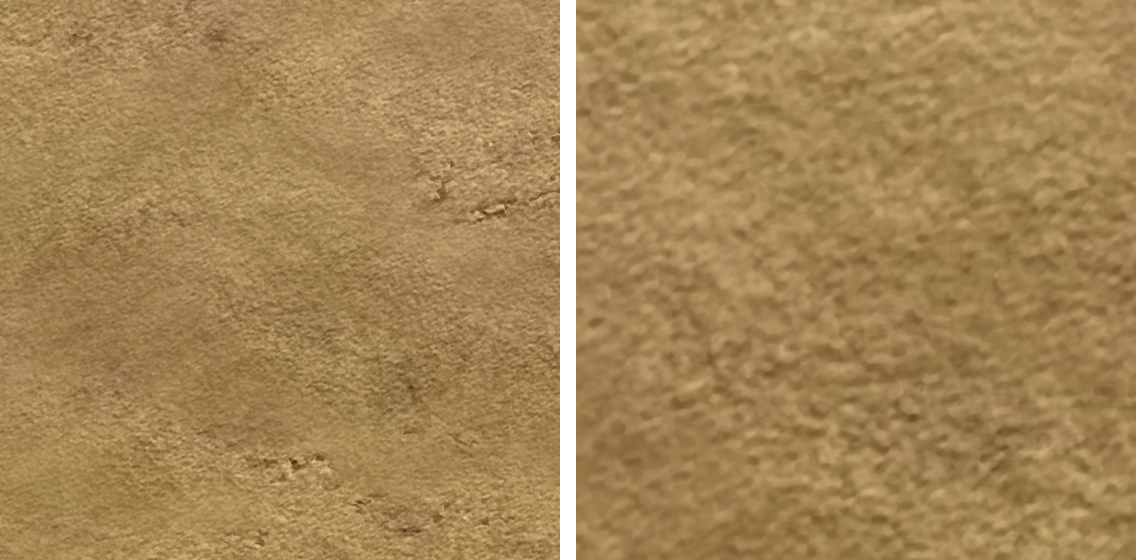
Left: the whole. Right: its middle third, enlarged.
A three.js fragment shader for this texture:

```glsl
// Dry sandy ground: fine ochre grit, soft earthy stains and small cracked clods.
varying vec2 vUv;

vec3 hash3(vec2 p) {
  vec3 q = fract(p.xyx * vec3(0.1031, 0.1030, 0.0973));
  q += dot(q, q.yxz + 33.33);
  return fract((q.xxy + q.yzz) * q.zyx);
}

// Blended cellular noise, about -1 to 1: every cell carries a random level.
float cells(vec2 p) {
  vec2 base = floor(p);
  float total = 0.0;
  float weight = 0.0;
  for (int y = -1; y <= 1; y++) {
    for (int x = -1; x <= 1; x++) {
      vec2 id = base + vec2(float(x), float(y));
      vec3 rnd = hash3(id + 57.0);
      vec2 d = id + rnd.xy - p;
      float w = exp(-5.0 * dot(d, d));
      total += w * (rnd.z * 2.0 - 1.0);
      weight += w;
    }
  }
  return total / weight;
}

// Layered sines bend the horizontal strata.
vec2 warp(vec2 p) {
  return p + vec2(0.020 * sin(p.y * 17.0 + 3.0 * sin(p.x * 5.0)),
                  0.016 * sin(p.x * 9.0 + 1.3) + 0.007 * sin(p.x * 27.0 + p.y * 14.0));
}

// Scattered flat ellipses: x = strength of clods, y = strength of dark stains.
vec2 patches(vec2 p) {
  vec2 sum = vec2(0.0);
  for (int i = 0; i < 28; i++) {
    float n = float(i);
    vec3 place = hash3(vec2(n * 3.7 + 2.0, 11.0));
    vec3 shape = hash3(vec2(n * 5.3 + 9.0, 41.0));
    vec2 d = p - place.xy;
    d.y += d.x * (shape.z - 0.5) * 0.6;
    d /= vec2(mix(0.03, 0.095, shape.x), mix(0.012, 0.035, shape.y));
    float blob = exp(-dot(d, d));
    sum += blob * vec2(smoothstep(0.1, 0.8, place.z), 1.0 - place.z);
  }
  return min(sum, 1.0);
}

void main() {
  vec2 p = vUv;
  vec2 bent = warp(p);

  // Broad tone: brighter at the bottom and top, with stretched mottling.
  float broad = 0.50 * cells(bent * vec2(3.0, 6.0))
              + 0.35 * cells(bent * vec2(8.0, 17.0) + 5.0)
              + 0.28 * cells(bent * vec2(21.0, 40.0) + 13.0);
  float tone = 0.074 * broad + 0.020 * cos(p.y * 7.0);

  // Grit: sharp fine grains lit from above over coarser ones, stronger in rough areas.
  float rough = smoothstep(-0.6, 0.7, cells(bent * vec2(5.0, 10.0) + 31.0));
  vec2 slanted = p + vec2(p.y, -p.x) * 0.25;
  vec2 grain = slanted * vec2(140.0, 195.0);
  float grit = 0.70 * (cells(grain) - 0.6 * cells(grain + vec2(0.4, 0.9)))
             + 0.45 * cells(slanted * vec2(200.0, 240.0) + 37.0)
             + 0.38 * cells(bent * vec2(68.0, 115.0) + 7.0);
  tone += grit * mix(0.068, 0.125, rough);

  // Clods: shaded crevices with a lit edge just below each one.
  vec2 wobble = 0.012 * vec2(cells(p * 30.0), cells(p * 30.0 + 19.0));
  vec2 spots = patches(bent + wobble);
  vec2 lump = bent * vec2(46.0, 98.0) + 0.5 * cells(p * 110.0);
  float crevice = smoothstep(0.15, 0.75, cells(lump));
  float litEdge = smoothstep(0.05, 0.70, cells(lump + vec2(0.25, 0.75)));
  tone += spots.x * (0.12 * litEdge * (1.0 - crevice) - 0.21 * crevice);

  // Stains: soft darkening broken into small specks.
  float speck = smoothstep(0.25, 0.8, cells(bent * vec2(52.0, 85.0) + 23.0));
  tone -= spots.y * (0.030 + 0.13 * speck);

  // Hue: yellow sand drifting to reddish earth, grey in the stains.
  float hue = cells(bent * vec2(3.5, 5.0) + 71.0) + 0.4 * cells(p * vec2(50.0, 70.0) + 3.0);
  vec3 color = vec3(0.647, 0.525, 0.335) + tone * vec3(1.0, 1.0, 0.92);
  color += hue * vec3(0.008, -0.004, 0.010);
  color.b += 0.018 * (smoothstep(0.1, 0.5, p.y) - 0.7) + 0.03 * spots.y;

  gl_FragColor = vec4(clamp(color, 0.0, 1.0), 1.0);
}
```
